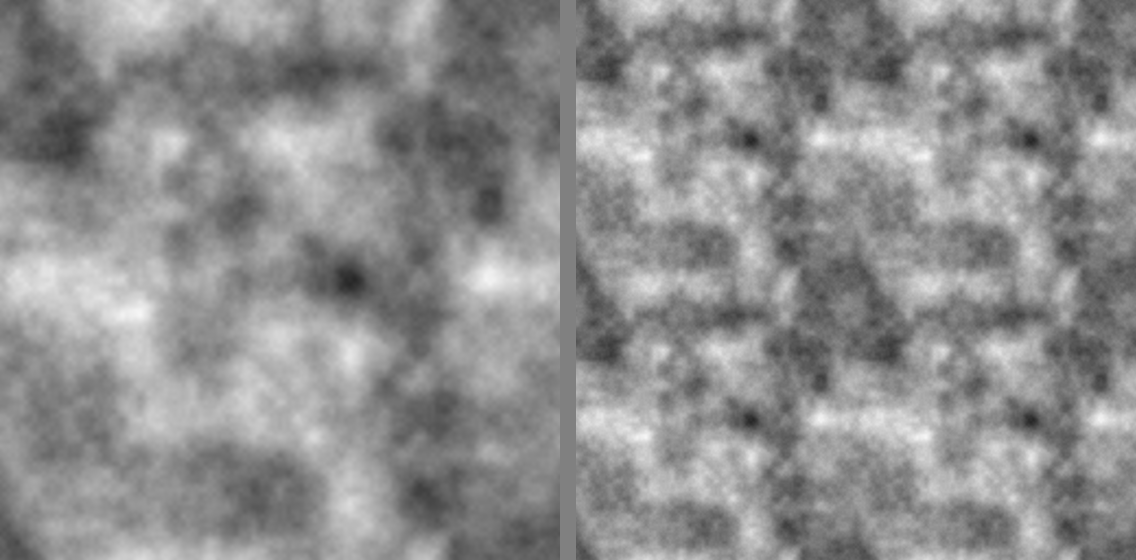
Left, the tile; right, the same tile 2 across and 2 down.
This texture is drawn by a three.js fragment shader. Its source:

```glsl
#define CELLS 8.0
#define OCTAVES 5
#define GAIN 0.5
#define MEAN_GREY 0.532
#define CONTRAST 1.04
#define SEED vec2(53.0, 91.0)

varying vec2 vUv;

float hash(vec2 p) {
  vec3 q = fract(vec3(p.xyx) * 0.1031);
  q += dot(q, q.yzx + 33.33);
  return fract((q.x + q.y) * q.z);
}

// Random value at a lattice corner, wrapped to the period
float corner(vec2 cell, float period, vec2 offset) {
  return hash(mod(cell, period) + offset);
}

// Smoothly interpolated value noise that repeats after one period
float valueNoise(vec2 p, float period, vec2 offset) {
  vec2 cell = floor(p);
  vec2 f = fract(p);
  vec2 blend = f * f * (3.0 - 2.0 * f);
  float bottom = mix(corner(cell, period, offset),
                     corner(cell + vec2(1.0, 0.0), period, offset), blend.x);
  float top = mix(corner(cell + vec2(0.0, 1.0), period, offset),
                  corner(cell + vec2(1.0, 1.0), period, offset), blend.x);
  return mix(bottom, top, blend.y);
}

// Sum of octaves, each with twice the cells of the last
float cloud(vec2 uv) {
  float sum = 0.0;
  float total = 0.0;
  float amplitude = 1.0;
  float period = CELLS;
  vec2 offset = SEED;
  for (int i = 0; i < OCTAVES; i++) {
    sum += amplitude * valueNoise(uv * period, period, offset);
    total += amplitude;
    amplitude *= GAIN;
    period *= 2.0;
    offset += vec2(137.0, 211.0);
  }
  return sum / total;
}

void main() {
  float grey = MEAN_GREY + CONTRAST * (cloud(vUv) - 0.5);
  gl_FragColor = vec4(vec3(clamp(grey, 0.0, 1.0)), 1.0);
}
```
